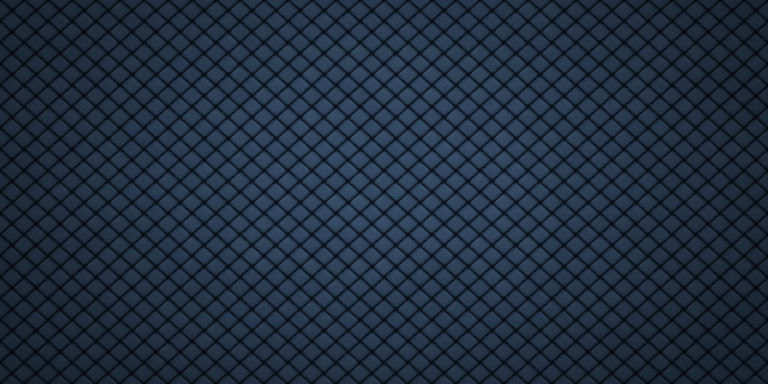
A WebGL 2 fragment shader for this pattern:

```glsl
#version 300 es
precision highp float;

uniform vec2 u_resolution;
out vec4 fragColor;

const vec2 REPEATS = vec2(32.0, 18.0);      // diamonds across and down
const vec3 GAP_COLOR = vec3(0.035, 0.050, 0.080);
const vec3 SHADE_COLOR = vec3(0.085, 0.140, 0.210);
const vec3 LEATHER_COLOR = vec3(0.215, 0.300, 0.405);
const vec3 GLINT_COLOR = vec3(0.300, 0.385, 0.490);
const float GAP_HALF_WIDTH = 0.045;         // in strand widths
const float SIDE_SOFTNESS = 0.16;
const float TUCK_LENGTH = 0.24;             // shadow where a strand dips under
const float GLINT_OFFSET = 0.13;
const float GLINT_WIDTH = 0.045;
const float GLINT_STRENGTH = 0.28;
const float TONE_VARIATION = 0.10;
const float GRAIN_STRENGTH = 0.13;
const vec2 GRAIN_SCALE = vec2(2.5, 9.0);    // along and across a strand
const float MOTTLE_STRENGTH = 0.08;
const vec2 LIGHT_CENTER = vec2(0.50, 0.56);
const float VIGNETTE = 0.50;

float hash(vec2 p) {
    vec3 q = fract(p.xyx * 0.1031);
    q += dot(q, q.yzx + 33.33);
    return fract((q.x + q.y) * q.z);
}

float lattice(vec2 cell, vec2 offset) {
    float angle = 6.28319 * hash(cell);
    return dot(vec2(cos(angle), sin(angle)), offset);
}

float gradientNoise(vec2 p) {
    vec2 i = floor(p);
    vec2 f = p - i;
    vec2 w = f * f * f * (f * (f * 6.0 - 15.0) + 10.0);
    vec2 e = vec2(1.0, 0.0);
    float low = mix(lattice(i, f), lattice(i + e.xy, f - e.xy), w.x);
    float high = mix(lattice(i + e.yx, f - e.yx), lattice(i + e.xx, f - e.xx), w.x);
    return mix(low, high, w.y);
}

void main() {
    vec2 uv = gl_FragCoord.xy / u_resolution;
    vec2 grid = uv * REPEATS;

    // Diagonal strands: both axes point upward
    vec2 weave = vec2(grid.x + grid.y, grid.y - grid.x);
    vec2 cell = floor(weave);
    vec2 local = weave - cell - 0.5;
    bool risingOnTop = mod(cell.x + cell.y, 2.0) < 0.5;
    vec2 strand = risingOnTop ? local : local.yx;   // x along, y across
    vec2 strandPos = risingOnTop ? weave : weave.yx;
    float aa = length(REPEATS / u_resolution);

    // Rounded sides and tucked ends
    float side = 0.5 - abs(strand.y);
    float end = 0.5 - abs(strand.x);
    float cover = smoothstep(GAP_HALF_WIDTH - 0.5 * aa, GAP_HALF_WIDTH + 0.5 * aa, side);
    float sideShade = smoothstep(0.0, SIDE_SOFTNESS, side - GAP_HALF_WIDTH);
    float tuckShade = smoothstep(-0.06, TUCK_LENGTH, end);
    float shade = mix(0.45, 1.0, sideShade) * mix(0.25, 1.0, tuckShade);
    shade *= 0.94 + 0.16 * strand.y + 0.10 * strand.x;

    // Tone, grain and broad mottling of the leather
    float seed = hash(cell + 71.0);
    float grain = gradientNoise(strandPos * GRAIN_SCALE + 40.0 * seed + 100.0);
    float mottle = gradientNoise(grid * 0.35 + 50.0);
    shade *= 1.0 + TONE_VARIATION * (seed - 0.5);
    shade *= 1.0 + GRAIN_STRENGTH * grain + MOTTLE_STRENGTH * mottle;

    // Worn glint along the upper edge
    float glintDistance = (0.5 - strand.y - GLINT_OFFSET) / (GLINT_WIDTH + 0.3 * aa);
    float glint = exp(-glintDistance * glintDistance) * smoothstep(0.08, 0.35, end);
    glint *= GLINT_STRENGTH * (0.5 + seed);

    vec3 color = mix(SHADE_COLOR, LEATHER_COLOR, clamp(shade, 0.0, 1.1));
    color *= mix(0.5, 1.0, smoothstep(0.0, 0.6, shade));
    color = mix(color, GLINT_COLOR, glint);
    color = mix(GAP_COLOR, color, cover);

    // Soft light falling off toward the edges
    vec2 fromLight = (uv - LIGHT_CENTER) * vec2(1.45, 1.05);
    color *= 1.0 - VIGNETTE * smoothstep(0.05, 0.95, length(fromLight));
    fragColor = vec4(color, 1.0);
}
```
